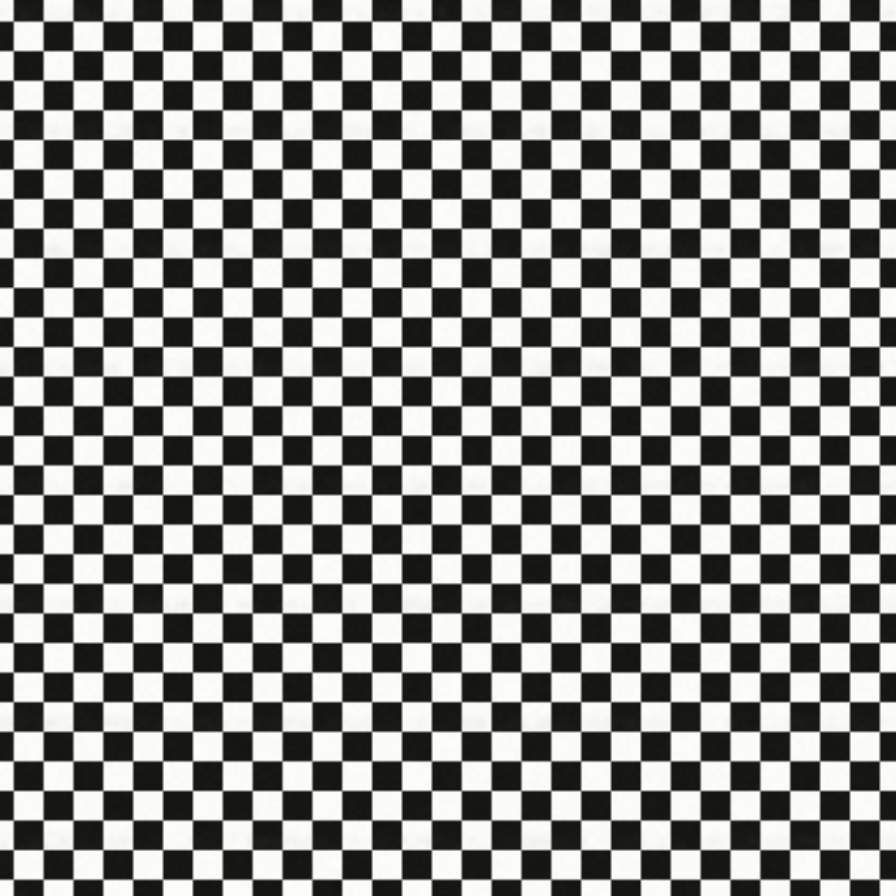
Write a Shadertoy shader that draws this pattern.

```glsl
// Black and white checkerboard with soft printed edges and faint mottling.

#define CELLS vec2(30.0, 30.28)        // squares across and down
#define CORNER vec2(0.0153, 0.0241)    // first grid crossing from the top left
#define EDGE_HALF 0.047                // half width of the soft edge, in cells
#define INK vec3(0.085, 0.09, 0.078)
#define PAPER vec3(0.984, 0.984, 0.978)
#define GRAIN 0.014                    // fine mottling strength
#define SMUDGE 0.045                   // greying in the worn rows
#define WORN_EVERY 4.0                 // rows between worn rows

// Sine-free hash of a lattice point
float hash(vec2 p) {
    vec3 q = fract(p.xyx * 0.1031);
    q += dot(q, q.yzx + 33.33);
    return fract((q.x + q.y) * q.z);
}

float valueNoise(vec2 p) {
    vec2 i = floor(p);
    vec2 f = fract(p);
    f = f * f * (3.0 - 2.0 * f);
    float low = mix(hash(i), hash(i + vec2(1.0, 0.0)), f.x);
    float high = mix(hash(i + vec2(0.0, 1.0)), hash(i + 1.0), f.x);
    return mix(low, high, f.y);
}

// Alternates between -1 and 1 per cell, with a linear ramp through each border
vec2 softSquareWave(vec2 p, vec2 halfWidth) {
    vec2 parity = 1.0 - 2.0 * mod(floor(p), 2.0);
    vec2 borderDistance = 0.5 - abs(fract(p) - 0.5);
    return parity * clamp(borderDistance / halfWidth, 0.0, 1.0);
}

void mainImage(out vec4 fragColor, in vec2 fragCoord) {
    vec2 uv = fragCoord / iResolution.xy;
    vec2 grid = (vec2(uv.x, 1.0 - uv.y) - CORNER) * CELLS;
    vec2 cell = floor(grid);
    vec2 local = fract(grid);

    // Checker, never sharper than one pixel
    vec2 halfWidth = max(vec2(EDGE_HALF), 0.5 * CELLS / iResolution.xy);
    vec2 wave = softSquareWave(grid, halfWidth);
    float paper = 0.5 + 0.5 * wave.x * wave.y;
    vec3 color = mix(INK, PAPER, paper);

    // Fine print grain
    vec2 grainPos = grid + 64.0;
    float grain = valueNoise(grainPos * 7.0) - 0.5;
    color += GRAIN * grain;

    // Worn rows: paper greys and ink fades towards the lower part of a square
    float worn = step(WORN_EVERY - 1.0, mod(cell.y, WORN_EVERY));
    float lower = smoothstep(0.25, 0.75, local.y) * smoothstep(1.0, 0.88, local.y);
    float blotch = valueNoise(grainPos * 3.0) * (0.4 + 0.6 * hash(cell + 64.0));
    color += worn * lower * blotch * SMUDGE * mix(0.7, -1.0, paper);

    fragColor = vec4(clamp(color, 0.0, 1.0), 1.0);
}
```
